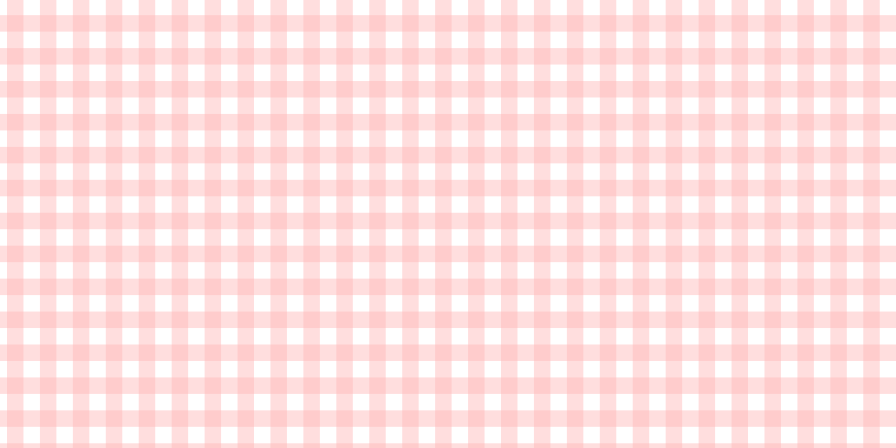
A WebGL 2 fragment shader for this pattern:

```glsl
#version 300 es
precision highp float;

#define REPEATS_DOWN 13.603          // checks per canvas height
#define STRIPE_SHARE 0.5             // stripe width as a share of one repeat
#define FIRST_STRIPE vec2(0.0340, 0.0522) // centres from left and top, in heights
#define WHITE vec3(1.0, 1.0, 1.0)
#define PALE_PINK vec3(1.0, 0.87, 0.87)
#define DEEP_PINK vec3(1.0, 0.80, 0.80)

uniform vec2 u_resolution;
out vec4 fragColor;

// Coverage of the vertical (x) and horizontal (y) stripes
vec2 stripeCoverage(vec2 position, float pixelSize) {
    vec2 cell = (position - FIRST_STRIPE) * REPEATS_DOWN;
    vec2 fromCentre = abs(fract(cell + 0.5) - 0.5);
    vec2 edgeDistance = fromCentre - 0.5 * STRIPE_SHARE;
    return clamp(0.5 - edgeDistance / (pixelSize * REPEATS_DOWN), 0.0, 1.0);
}

void main() {
    // Canvas heights, measured from the top left corner
    float pixelSize = 1.0 / u_resolution.y;
    vec2 position = gl_FragCoord.xy * pixelSize;
    position.y = 1.0 - position.y;

    // One stripe gives pale pink, a crossing gives deep pink
    vec2 stripe = stripeCoverage(position, pixelSize);
    vec3 betweenRows = mix(WHITE, PALE_PINK, stripe.x);
    vec3 alongRow = mix(PALE_PINK, DEEP_PINK, stripe.x);
    fragColor = vec4(mix(betweenRows, alongRow, stripe.y), 1.0);
}
```
